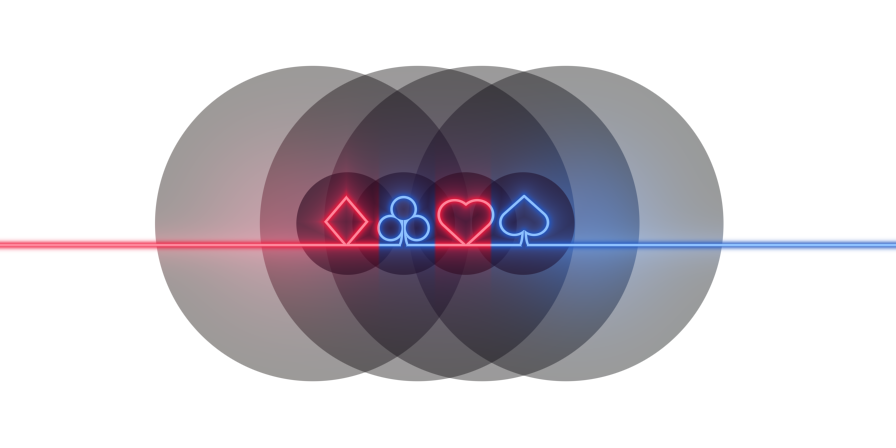
A Shadertoy shader for this background:

```glsl
// Neon card suits on one glowing line, over translucent dark discs on white.

float dot2(vec2 v) { return dot(v, v); }

// Unit heart with its tip at the origin
float heart(vec2 p) {
    p.x = abs(p.x);
    if (p.x + p.y > 1.0) return length(p - vec2(0.25, 0.75)) - sqrt(2.0) / 4.0;
    return sqrt(min(dot2(p - vec2(0.0, 1.0)), dot2(p - 0.5 * max(p.x + p.y, 0.0))))
         * sign(p.x - p.y);
}

float diamond(vec2 p) {
    return (abs(p.x) / 0.046 + abs(p.y) / 0.054 - 1.0) * 0.035;
}

// Stem that flares at its base
float stem(vec2 p, float height) {
    return max(abs(p.x) - 0.003 - 0.006 * exp(-max(p.y, 0.0) / 0.012), p.y - height);
}

float club(vec2 p) {
    float lobes = min(length(p - vec2(0.0, 0.080)),
                      length(vec2(abs(p.x), p.y) - vec2(0.029, 0.038))) - 0.027;
    return min(lobes, stem(p, 0.06));
}

float spade(vec2 p) {
    float leaf = heart(vec2(p.x / 0.088, (0.1095 - p.y) / 0.0787)) * 0.083;
    return min(leaf, stem(p, 0.045));
}

vec3 screenBlend(vec3 a, vec3 b) { return 1.0 - (1.0 - a) * (1.0 - b); }

float spot(vec2 p, vec2 center, vec2 size) { return exp(-dot2((p - center) / size)); }

float disc(vec2 p, vec2 center, float radius, float pixel) {
    return smoothstep(pixel, -pixel, length(p - center) - radius);
}

void mainImage(out vec4 fragColor, in vec2 fragCoord) {
    float pixel = 0.75 / iResolution.y;
    vec2 p = (fragCoord - 0.5 * iResolution.xy) / iResolution.y + vec2(1.0, 0.5);

    // Large grey discs
    vec4 largeX = vec4(0.698, 0.932, 1.0755, 1.263);
    vec3 color = vec3(1.0);
    for (int i = 0; i < 4; i++)
        color *= 1.0 - vec3(0.40, 0.40, 0.41) * disc(p, vec2(largeX[i], 0.501), 0.352, pixel);

    // Soft coloured light, seen only where the discs darken the white
    color = screenBlend(color, vec3(0.36, 0.05, 0.12) * spot(p, vec2(0.62, 0.50), vec2(0.19, 0.20)));
    color = screenBlend(color, vec3(0.13, 0.06, 0.21) * spot(p, vec2(0.98, 0.50), vec2(0.32, 0.26)));
    color = screenBlend(color, vec3(0.0, 0.17, 0.46) * spot(p, vec2(1.32, 0.49), vec2(0.18, 0.20)));

    // Small dark discs behind the suits
    vec4 smallX = vec4(0.776, 0.901, 1.039, 1.168);
    for (int i = 0; i < 4; i++)
        color = mix(color, vec3(0.11, 0.03, 0.11), 0.6 * disc(p, vec2(smallX[i], 0.501), 0.1145, pixel));

    // One outline: the suits joined with the half plane under the line
    vec2 q = p - vec2(0.0, 0.453);
    float d = q.y;
    d = min(d, diamond(q - vec2(0.773, 0.052)));
    d = min(d, club(q - vec2(0.901, 0.0)));
    d = min(d, heart((q - vec2(1.040, -0.002)) / vec2(0.1005, 0.0925)) * 0.096);
    d = min(d, spade(q - vec2(1.170, 0.0)));
    d = abs(d);

    // Tube colour alternates from red to blue
    float blue = smoothstep(0.842, 0.850, p.x) - smoothstep(0.967, 0.975, p.x)
               + smoothstep(1.092, 1.100, p.x);
    vec3 glow = mix(vec3(0.93, 0.09, 0.23), vec3(0.12, 0.33, 0.75), blue);
    vec3 core = mix(vec3(1.0, 0.53, 0.61), vec3(0.56, 0.76, 1.0), blue);

    // Wide haze, close halo and bright core
    color = screenBlend(color, glow * 0.62 * exp(-d / 0.032));
    color = mix(color, glow, 0.88 * exp(-dot2(vec2(d / 0.0085, 0.0))));
    color = mix(color, core, smoothstep(0.0028 + pixel, 0.0028 - pixel, d));

    fragColor = vec4(color, 1.0);
}
```
